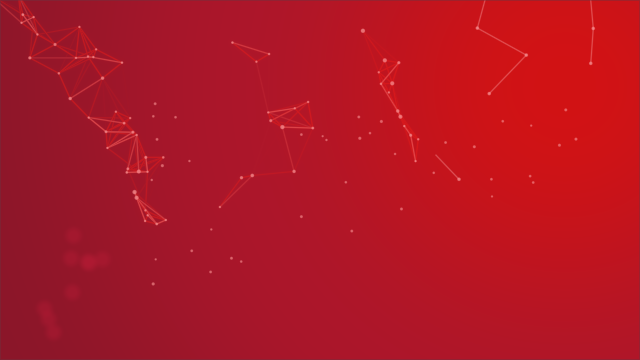
Write a Shadertoy shader that draws this background.

```glsl
// Crimson gradient with a right-hand glow, soft specks and a drifting network of linked dots
#define GLOW_CENTER vec2(1.57, 0.76)
#define GLOW_RED vec3(0.82, 0.072, 0.08)
#define CRIMSON vec3(0.675, 0.088, 0.165)
#define WINE vec3(0.545, 0.085, 0.16)
#define LINK_RED vec3(0.92, 0.11, 0.10)
#define DOT_PINK vec3(0.96, 0.55, 0.56)
#define LINK_REACH 0.17
#define LINK_WIDTH 0.0017
#define DOT_RADIUS 0.0042
#define LOOSE_DOTS 38
#define SPECKS 9

float hash(float n) {
    return fract(sin(n * 127.1 + 3.7) * 43758.5);
}

vec2 hash2(float n) {
    return vec2(hash(n), hash(n + 57.3));
}

// Soft-edged coverage of a shape of the given half width
float cover(float dist, float halfWidth) {
    float px = 0.8 / iResolution.y;
    return 1.0 - smoothstep(halfWidth - px, halfWidth + px, dist);
}

float segmentDistance(vec2 p, vec2 a, vec2 b) {
    vec2 ab = b - a;
    float t = clamp(dot(p - a, ab) / dot(ab, ab), 0.0, 1.0);
    return length(p - a - ab * t);
}

vec2 bezier(vec2 a, vec2 b, vec2 c, float t) {
    return mix(mix(a, b, t), mix(b, c, t), t);
}

// Background: radial falloff from bright red to wine
vec3 backdrop(vec2 p) {
    float d = length(p - GLOW_CENTER);
    vec3 color = mix(GLOW_RED, CRIMSON, smoothstep(0.05, 0.95, d));
    return mix(color, WINE, smoothstep(0.85, 1.75, d));
}

// Dots scattered around a curve, each linked to its near successors
void strand(inout vec3 color, vec2 p, vec2 a, vec2 b, vec2 c,
            int count, float spread, float seed) {
    float redLinks = 0.0, paleLinks = 0.0, dots = 0.0;
    for (int i = 0; i < count; i++) {
        float id = seed + float(i);
        float t = float(i) / float(count - 1);
        vec2 node = bezier(a, b, c, t) + (hash2(id) - 0.5) * spread;
        for (int k = 1; k <= 4; k++) {
            if (i + k >= count) break;
            float nextT = float(i + k) / float(count - 1);
            vec2 next = bezier(a, b, c, nextT) + (hash2(id + float(k)) - 0.5) * spread;
            float strength = 1.0 - smoothstep(0.4, 1.0, length(next - node) / LINK_REACH);
            float d = segmentDistance(p, node, next);
            float line = strength * cover(d, LINK_WIDTH);
            redLinks = max(redLinks, line + 0.2 * strength * exp(-d * 200.0));
            paleLinks = max(paleLinks, line * step(0.8, hash(id * 1.7 + float(k))));
        }
        float radius = DOT_RADIUS * mix(0.7, 1.4, pow(hash(id + 91.0), 3.0));
        dots = max(dots, cover(length(p - node), radius));
    }
    color = mix(color, LINK_RED, 0.5 * min(redLinks, 1.0));
    color = mix(color, DOT_PINK, 0.4 * paleLinks);
    color = mix(color, DOT_PINK, 0.75 * dots);
}

// A pale stroke with a dot at its far end
void paleStroke(inout vec3 color, vec2 p, vec2 a, vec2 b) {
    color = mix(color, DOT_PINK, 0.5 * cover(segmentDistance(p, a, b), LINK_WIDTH));
    color = mix(color, DOT_PINK, 0.75 * cover(length(p - b), DOT_RADIUS * 1.1));
}

void mainImage(out vec4 fragColor, in vec2 fragCoord) {
    vec2 p = fragCoord / iResolution.y;
    float aspect = iResolution.x / iResolution.y;
    vec3 color = backdrop(p);

    // Blurred specks at the lower left
    for (int i = 0; i < SPECKS; i++) {
        vec2 center = vec2(0.10, 0.01) + hash2(float(i) + 211.0) * vec2(0.29, 0.34);
        float speck = 1.0 - smoothstep(0.008, 0.032, length(p - center));
        color = mix(color, vec3(0.76, 0.11, 0.22), 0.32 * speck);
    }

    // Linked strands from left to right
    strand(color, p, vec2(0.0, 1.0), vec2(0.42, 0.72), vec2(0.44, 0.36), 38, 0.14, 11.0);
    strand(color, p, vec2(0.67, 0.83), vec2(0.97, 0.70), vec2(0.62, 0.46), 13, 0.13, 83.0);
    strand(color, p, vec2(1.04, 0.89), vec2(1.04, 0.73), vec2(1.18, 0.56), 13, 0.13, 141.0);

    // Pale broken strokes at the upper right
    vec2 bend = vec2(1.326, 0.922), tip = vec2(1.462, 0.847);
    paleStroke(color, p, vec2(1.35, 1.01), bend);
    paleStroke(color, p, bend, tip);
    paleStroke(color, p, tip, vec2(1.359, 0.74));
    paleStroke(color, p, vec2(1.64, 1.01), vec2(1.648, 0.921));
    paleStroke(color, p, vec2(1.648, 0.921), vec2(1.641, 0.824));
    paleStroke(color, p, vec2(1.211, 0.569), vec2(1.275, 0.502));

    // Loose dots, thinning out toward the right
    for (int i = 0; i < LOOSE_DOTS; i++) {
        vec2 h = hash2(float(i) + 307.0);
        float x = mix(0.42, 1.65, pow(h.x, 1.5));
        vec2 center = vec2(x, mix(0.08 + 0.27 * x, 0.72, h.y));
        float radius = DOT_RADIUS * mix(0.65, 1.0, hash(float(i) + 401.0));
        color = mix(color, DOT_PINK, 0.65 * cover(length(p - center), radius));
    }

    // Thin muted frame
    vec2 edge = min(p, vec2(aspect, 1.0) - p);
    color = mix(color, vec3(0.42, 0.2, 0.25), 0.6 * cover(min(edge.x, edge.y), 0.002));
    fragColor = vec4(color, 1.0);
}
```
